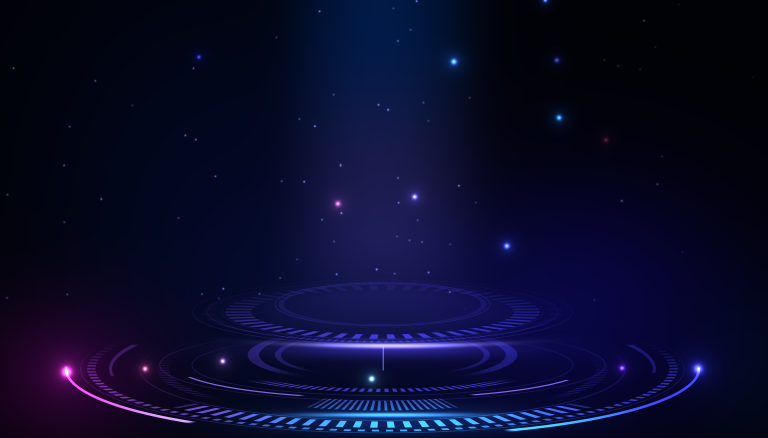
Reproduce this background procedurally as a WebGL 2 fragment shader.

```glsl
#version 300 es
precision highp float;
uniform vec2 u_resolution;
out vec4 fragColor;

const float TAU = 6.2831853;
float pixel; // pixel size on a canvas 100 units wide

float hash(vec2 p) {
  p = fract(p * vec2(.1031, .1137));
  p += dot(p, p.yx + 33.33);
  return fract((p.x + p.y) * p.x * 91.7);
}

float blob(vec2 p, vec2 center, vec2 size) {
  vec2 d = (p - center) / size;
  return exp(-dot(d, d));
}

// Tilted disc: radius, angle from the front, pixel footprint of both
vec4 disc(vec2 p, float y, float tilt) {
  vec2 k = vec2(1, tilt), q = (p - vec2(49.8, y)) / k;
  float r = max(length(q), .01);
  vec2 n = q / r;
  return vec4(r, atan(q.x, -q.y), pixel * length(n / k), pixel / r * length(n.yx / k));
}

float band(float d, float halfWidth, float aa) {
  return clamp((halfWidth - abs(d)) / aa + .5, 0., 1.) * min(1., 2. * halfWidth / aa);
}

float ring(vec4 d, float radius, float width) {
  return band(d.x - radius, width * .5, d.z);
}

// Line of even thickness on the canvas
float stroke(vec4 d, float radius, float width) {
  return ring(d, radius, width * d.z / pixel);
}

float arc(vec4 d, float radius, float width, float from, float to) {
  return stroke(d, radius, width) * smoothstep(-.02, .02, min(d.y - from, to - d.y));
}

float ticks(vec4 d, float radius, float width, float count, float fill) {
  float n = count / TAU;
  return ring(d, radius, width) * band(fract(d.y * n) - .5, fill * .5, d.w * n);
}

// Part of a disc within an angle of its front
float front(vec4 d, float full, float end) {
  return 1. - smoothstep(full, end, abs(d.y));
}

vec3 glow(vec2 p, float x, float y, float size, vec3 color) {
  float d = length(p - vec2(x, y)) / size;
  return color * (.5 * exp(-d * 1.5) + .7 * exp(-d * d * 7.)) + .5 * exp(-d * d * 16.) * length(color);
}

// Fine dust, denser inside the beam
vec3 dust(vec2 p) {
  float sum = 0., density = .035 + .3 * blob(p, vec2(50, 27), vec2(10, 17));
  for (float i = 0.; i < 2.; i++) {
    float size = 2.5 + 1.3 * i;
    vec2 id = floor(p / size) + 37. * i;
    vec2 spot = .2 + .6 * vec2(hash(id + 5.3), hash(id + 19.7));
    float d = length(fract(p / size) - spot) * size;
    sum += step(hash(id + 71.1), density) * exp(-d * d * 55.) * (.25 + .5 * hash(id + 3.9));
  }
  return sum * vec3(.5, .65, 1) * smoothstep(16., 20., p.y) * (1. - .7 * smoothstep(70., 95., p.x));
}

vec3 backdrop(vec2 p) {
  vec3 c = vec3(.004, .006, .022);
  c += vec3(0, .022, .1) * blob(p, vec2(29, 32), vec2(24, 28));
  c += vec3(.022, .008, .2) * blob(p, vec2(77, 17), vec2(20, 17));
  c += vec3(.02, .025, .11) * blob(p, vec2(50, 15), vec2(27, 15));
  c += vec3(.15, 0, .13) * blob(p, vec2(8, 8), vec2(12, 10));
  c += vec3(0, .02, .05) * blob(p, vec2(98, 8), vec2(8, 12));
  // Light beam
  float x = (p.x - 50.) / 11.5;
  float shaft = exp(-x * x * x * x) * .4 + exp(-x * x * 1.4) * .6;
  vec3 tint = mix(vec3(.1, .085, .2), vec3(0, .09, .23), smoothstep(32., 54., p.y));
  return c + tint * shaft * smoothstep(10., 28., p.y);
}

vec3 platform(vec2 p) {
  vec4 top = disc(p, 16.4, .17), rim = disc(p, 17.4, .2), mid = disc(p, 10.8, .21);
  vec4 low = disc(p, 9.5, .16), base = disc(p, 9., .212);
  vec3 cyan = vec3(.25, .8, .97);
  vec3 tint = mix(vec3(.48, .25, .72), vec3(.25, .24, .8), smoothstep(15., 55., p.x));
  vec3 frontTint = mix(tint, cyan, blob(p, vec2(54, 1), vec2(19, 4)));

  // Raised disc
  float lines = .65 * ticks(top, 18.8, 3.4, 54., .45) + .3 * ticks(top, 22.6, 1.6, 150., .4);
  for (float r = 20.9; r < 25.; r += 1.9) lines += .3 * stroke(top, r, .1);
  lines *= .15 + .85 * front(top, .3, 2.4);
  lines += .3 * stroke(rim, 14., .1) + .12 * ring(rim, 13.2, .7);

  // Middle arcs and lines
  lines += (.3 * ring(mid, 16.8, 1.5) + .25 * ring(mid, 13.6, .8)) * (front(mid, 1.8, 2.4) - front(mid, .6, 1.1));
  lines += .3 * (stroke(low, 24.8, .1) + stroke(low, 29., .1)) * front(low, 1.6, 2.6);
  lines += .75 * ticks(low, 20.6, 2.6, 122., .5) * front(low, .7, 1.);
  lines += .35 * ticks(base, 28.6, 1.6, 170., .4) * (front(base, 1.1, 2.1) - front(base, .8, 1.1));
  lines += .3 * (arc(base, 35.4, .4, -2., -1.45) + arc(base, 35.4, .4, 1.5, 2.));
  vec3 c = tint * lines + vec3(.025, .025, .07) * smoothstep(24.5, 12., top.x);
  c += vec3(.48, .36, .76) * (arc(low, 27., .16, -1.2, -.4) + arc(low, 27., .16, .45, 1.1));

  // Base ticks and dots
  lines = .75 * ticks(base, 37.9, 1.1, 130., .5) + .35 * (stroke(base, 31.6, .1) + stroke(base, 39.3, .1));
  lines *= front(base, 1.1, 2.1);
  lines += .6 * ticks(base, 22.6, 6., 170., .42) * front(base, .36, .42);
  lines += .95 * ticks(base, 34.2, 3.8, 100., .42) * front(base, .8, .88);
  c += frontTint * lines;

  // Bright outer arcs
  c += mix(vec3(.85, .3, .9), vec3(.85, .65, 1), smoothstep(9., 24., p.x)) * arc(base, 41.2, .32, -1.6, -.65);
  c += mix(cyan, vec3(.25, .25, 1), smoothstep(70., 88., p.x)) * arc(base, 41.2, .32, .41, 1.6);

  // Highlights along the front edges
  float x = p.x - 50.8;
  c += vec3(.7, .68, .95) * blob(p, vec2(50.8, 12. + .0015 * x * x), vec2(10.5, .3));
  c += vec3(.15, .11, .42) * blob(p, vec2(50.8, 11.7), vec2(14, 1.2));
  c += vec3(.3, .75, 1) * blob(p, vec2(50.5, 3), vec2(10, .28));
  c += vec3(.04, .13, .3) * blob(p, vec2(52, 2.2), vec2(17, 2));
  return c + vec3(.35, .35, .8) * band(p.x - 49.9, .07, pixel) * band(p.y - 10.3, 1.5, pixel);
}

void main() {
  pixel = 100. / u_resolution.x;
  vec2 p = gl_FragCoord.xy * pixel;
  vec3 c = backdrop(p) + platform(p) + dust(p);
  // Lamps on the platform
  c += glow(p, 8.7, 8.6, 1.9, vec3(.95, .2, .85));
  c += glow(p, 90.9, 9., 1.8, vec3(.2, .2, 1));
  c += glow(p, 18.9, 9., .9, vec3(.8, .3, .5));
  c += glow(p, 29., 10., .9, vec3(.6, .4, .7));
  c += glow(p, 81., 9.1, .9, vec3(.35, .1, .8));
  c += glow(p, 48.4, 7.7, 1., vec3(.4, .75, .9));
  // Large stars
  c += glow(p, 59.1, 49., 1.1, vec3(.12, .4, .9));
  c += glow(p, 72.8, 41.7, 1., vec3(.05, .38, .75));
  c += glow(p, 72.5, 49.2, .9, vec3(.05, .1, .45));
  c += glow(p, 25.9, 49.6, .8, vec3(.03, .05, .5));
  c += glow(p, 44., 30.5, 1., vec3(.55, .22, .42));
  c += glow(p, 54., 31.4, .9, vec3(.38, .36, .8));
  c += glow(p, 66., 25., 1., vec3(.2, .32, .9));
  c += glow(p, 78.9, 38.8, .9, vec3(.18, .04, .06));
  c += glow(p, 71., 57., .8, vec3(.08, .25, .75));
  fragColor = vec4(min(c, 1.), 1);
}
```
